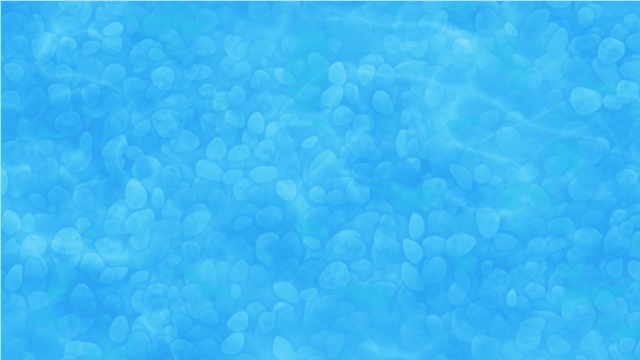
A Shadertoy shader for this texture:

```glsl
// Pale blue pebbles seen through clear, sunlit water.
// Layers of jittered, warped ellipses form the stones; broad noise shades the
// water, noise ridges draw the light wisps, and one tone ramp colours it all.

#define PEBBLE_SIZE 0.086
#define PEBBLE_LAYERS 4
#define PEBBLE_DENSITY 0.82
#define PEBBLE_CONTRAST 1.2
#define WATER_CONTRAST 1.25
#define LIGHT_STRENGTH 0.5
#define BASE_TONE 0.52
#define DEEP_BLUE vec3(0.17, 0.645, 0.95)
#define PALE_BLUE vec3(0.33, 0.80, 0.97)
#define GLINT vec3(0.66, 0.89, 0.98)
#define TEAL vec3(0.16, 0.75, 0.92)

float hash(vec2 p) {
    return fract(sin(dot(p, vec2(127.1, 311.7))) * 43758.5453);
}

float noise(vec2 p) {
    vec2 cell = floor(p), f = fract(p);
    f = f * f * f * (f * (f * 6.0 - 15.0) + 10.0);
    return mix(mix(hash(cell), hash(cell + vec2(1, 0)), f.x),
               mix(hash(cell + vec2(0, 1)), hash(cell + vec2(1, 1)), f.x), f.y);
}

mat2 rotation(float a) {
    return mat2(cos(a), sin(a), -sin(a), cos(a));
}

float fbm(vec2 p) {
    float sum = 0.0, weight = 0.5;
    for (int i = 0; i < 4; i++) {
        sum += weight * noise(p);
        p = rotation(0.6) * p * 2.03 + 11.7;
        weight *= 0.5;
    }
    return sum / 0.9375;
}

// Bright line where the noise crosses its middle value
float ridge(float n, float sharpness) {
    return pow(1.0 - abs(2.0 * n - 1.0), sharpness);
}

// Tone offset of one stone composited over the tone below it
float addPebble(float tone, vec2 d, vec2 seed, float blur) {
    float shape = hash(seed + 3.1);
    float radius = mix(0.30, 0.64, hash(seed + 5.7));
    vec2 radii = radius * vec2(1.0, mix(0.58, 0.95, shape));
    vec2 e = rotation(6.2832 * hash(seed + 8.3)) * d / radii;
    float angle = atan(e.y, e.x);
    float wobble = 1.0 + 0.07 * sin(3.0 * angle + 20.0 * shape)
                       + 0.05 * sin(2.0 * angle + 29.0 * radius)
                       + 0.025 * sin(5.0 * angle + 41.0 * radius);
    float dist = (length(e) * wobble - 1.0) * radii.y;

    // Soft contact shadow, then body with upper light and a faint rim
    tone = mix(tone, -0.42, 0.36 * smoothstep(0.2, 0.0, dist));
    float cover = 1.0 - smoothstep(-blur, blur, dist);
    float mottle = fbm(d * 5.0 + seed * 3.7) - 0.5;
    float body = (hash(seed + 1.9) - 0.44) * 0.5 + 0.2 * d.y / radius;
    body += mottle * mix(0.25, 0.8, shape * shape);
    float rim = (dist + 0.05) / 0.04;
    body += 0.06 * exp(-rim * rim);
    return mix(tone, body, cover * mix(0.6, 0.95, hash(seed + 6.4)));
}

float pebbleBed(vec2 p) {
    float tone = -0.15;
    for (int layer = 0; layer < PEBBLE_LAYERS; layer++) {
        float depth = float(layer);
        float size = PEBBLE_SIZE * (1.25 - 0.15 * depth);
        float blur = max(0.03, 0.7 / (iResolution.y * size));
        vec2 q = p / size + 17.3 * depth;
        for (int y = -1; y <= 1; y++)
        for (int x = -1; x <= 1; x++) {
            vec2 cell = floor(q) + vec2(x, y);
            vec2 seed = cell + 31.0 * depth;
            if (hash(seed + 2.6) > PEBBLE_DENSITY) continue;
            vec2 jitter = vec2(hash(seed), hash(seed + 4.4)) - 0.5;
            tone = addPebble(tone, q - cell - 0.5 - 0.6 * jitter, seed, blur);
        }
    }
    return tone;
}

// Drifting blurred wisps of light, stretched sideways
float waterLight(vec2 p) {
    vec2 w = p + 0.12 * (vec2(fbm(p * 4.0), fbm(p * 4.0 + 40.0)) - 0.5);
    float broad = ridge(noise(rotation(0.3) * w * vec2(3.5, 7.0) + 7.0), 5.0);
    float fine = ridge(noise(rotation(-0.6) * w * vec2(6.0, 9.0) + 23.0), 8.0);
    float patchy = smoothstep(0.3, 0.7, noise(p * 4.5 + 51.0));
    return (0.8 * broad + 0.6 * fine) * patchy;
}

vec3 waterColour(float t) {
    float s = clamp(t, 0.0, 1.0);
    vec3 colour = mix(DEEP_BLUE, PALE_BLUE, vec3(pow(s, 1.4), s, s));
    return mix(colour, GLINT, clamp((t - 1.0) / 1.1, 0.0, 1.0));
}

void mainImage(out vec4 fragColor, in vec2 fragCoord) {
    vec2 p = fragCoord / iResolution.y;
    float clarity = mix(0.5, 1.0, smoothstep(0.25, 0.6, noise(p * 3.0 + 80.0)));
    float tone = BASE_TONE + WATER_CONTRAST * (fbm(p * vec2(4.0, 6.0) + 13.0) - 0.5);
    tone += PEBBLE_CONTRAST * clarity * pebbleBed(p);
    tone += LIGHT_STRENGTH * waterLight(p);
    vec3 colour = waterColour(tone);

    // Small sparse teal patches
    float teal = smoothstep(0.69, 0.74, fbm(p * vec2(7.0, 11.0) + 62.0));
    colour = mix(colour, TEAL, 0.45 * teal);

    // Hairline pale border on the left and top
    float border = min(p.x, 1.0 - p.y);
    colour = mix(colour, GLINT, 1.0 - smoothstep(0.001, 0.004, border));
    fragColor = vec4(colour, 1.0);
}
```
